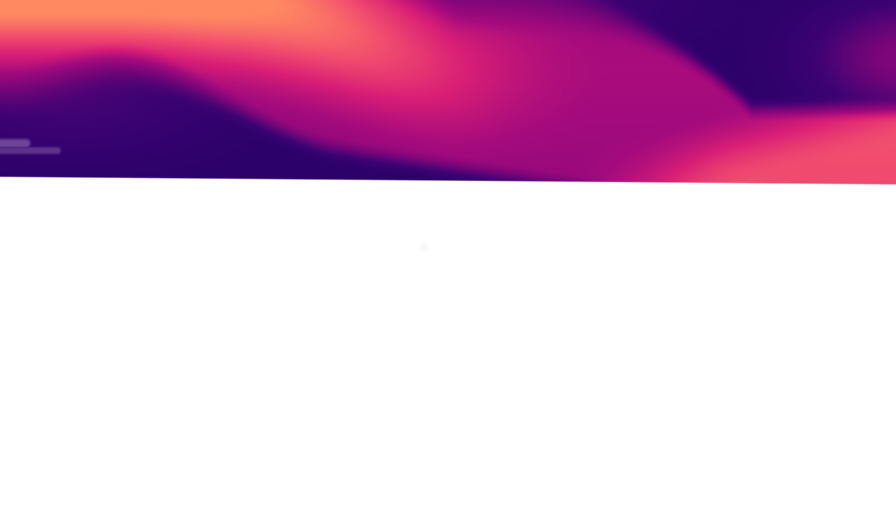
Reproduce this background procedurally as a WebGL 2 fragment shader.

```glsl
#version 300 es
precision highp float;

uniform vec2 u_resolution;
out vec4 outColor;

// Elliptical glow centred at c with radii r
float glow(vec2 p, vec2 c, vec2 r) {
    vec2 d = (p - c) / r;
    return exp(-dot(d, d));
}

// Horizontal rounded bar from the left side, with a soft rim
float softBar(vec2 p, float endX, float y, float radius) {
    float d = length(vec2(max(p.x - endX, 0.0), p.y - y));
    return 1.0 - smoothstep(radius * 0.4, radius * 1.5, d);
}

// Heat from 0 to 6: navy, violet, purple, magenta, pink, coral, orange
vec3 heatColor(float heat) {
    vec3 ramp[7] = vec3[7](
        vec3(0.15, 0.00, 0.40), vec3(0.24, 0.01, 0.45), vec3(0.46, 0.02, 0.47),
        vec3(0.64, 0.04, 0.49), vec3(0.85, 0.12, 0.46), vec3(0.95, 0.31, 0.43),
        vec3(1.00, 0.54, 0.38));
    float h = clamp(heat, 0.0, 5.999);
    int i = int(h);
    return mix(ramp[i], ramp[i + 1], fract(h));
}

// Hot stream bounded by a lower and an upper fold
float heatField(vec2 p) {
    float x = p.x;

    // Dark surroundings with faint violet haze
    float dark = 0.25
        + 0.9 * glow(p, vec2(0.08, 0.11), vec2(0.16, 0.06))
        + 0.8 * glow(p, vec2(0.61, 0.0), vec2(0.14, 0.05))
        + 2.0 * glow(p, vec2(1.01, 0.065), vec2(0.10, 0.06));

    // Ridge of heat sinking and cooling to the right
    float ridge = 0.078 * smoothstep(0.26, 0.547, x);
    float peak = 6.2 - 3.1 * smoothstep(0.234, 0.677, x);
    float base = mix(2.4, 2.75, smoothstep(0.4, 0.7, x));
    float spread = mix(0.065, 0.085, smoothstep(0.13, 0.33, x));
    float fall = (p.y - ridge) / spread;
    float stream = base + (peak - base) * exp(-fall * fall);

    // Coral corner rising to the right
    float slope = 0.195 - 0.24 * (x - 0.73);
    stream += 2.1 * smoothstep(-0.058, 0.032, p.y - slope) * smoothstep(0.61, 0.83, x);

    // Lower fold
    float lower = 0.104 - 0.026 * smoothstep(0.0, 0.13, x)
        + 0.094 * smoothstep(0.13, 0.404, x) + 0.15 * max(x - 0.39, 0.0);
    float lowerBlur = mix(0.036, 0.018, smoothstep(0.1, 0.33, x));
    float mask = 1.0 - smoothstep(-lowerBlur, lowerBlur, p.y - lower);

    // Upper fold
    float upper = -0.006 + 0.11 * pow(max((x - 0.495) / 0.325, 0.0), 2.6)
        - 0.6 * max(0.508 - x, 0.0);
    float upperBlur = mix(0.058, 0.016, smoothstep(0.495, 0.81, x));
    mask *= smoothstep(-upperBlur, upperBlur, p.y - min(upper, 0.121));

    return mix(dark, stream, mask);
}

void main() {
    // Canvas width is 1, y runs down from the top
    vec2 p = vec2(gl_FragCoord.x, u_resolution.y - gl_FragCoord.y) / u_resolution.x;
    float pixel = 1.0 / u_resolution.x;

    vec3 banner = heatColor(heatField(p));

    // Pale smudges at the left side
    float smudge = max(0.35 * softBar(p, 0.029, 0.160, 0.005),
                       0.25 * softBar(p, 0.064, 0.168, 0.004));
    banner = mix(banner, vec3(0.85, 0.75, 0.9), smudge);

    // White sheet with a faint speck
    vec3 sheet = vec3(1.0 - 0.04 * glow(p, vec2(0.473, 0.276), vec2(0.004)));

    // Slightly tilted lower edge of the banner
    float edge = p.y - (0.1973 + 0.0085 * p.x);
    outColor = vec4(mix(banner, sheet, smoothstep(-pixel, pixel, edge)), 1.0);
}
```
